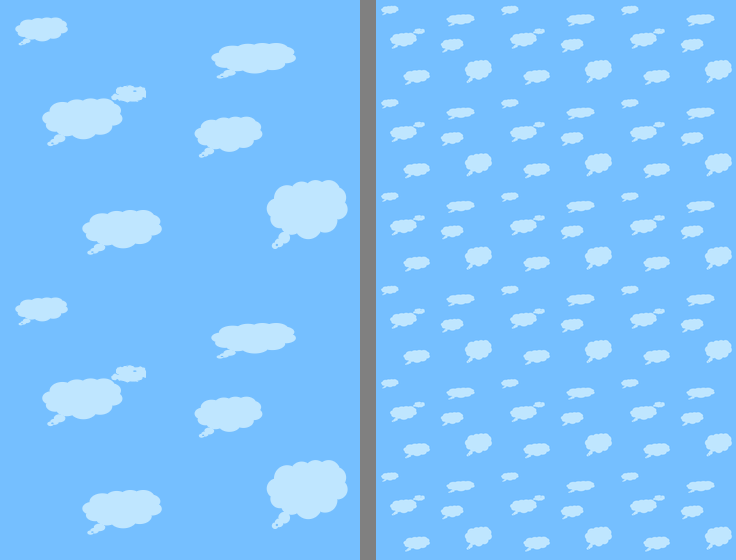
Left: one tile. Right: repeated 3 by 3.
This pattern is drawn by a WebGL 1 fragment shader. Its source:

```glsl
precision highp float;
uniform vec2 u_resolution;

const vec3 SKY = vec3(0.46, 0.75, 1.0);
const vec3 CLOUD = vec3(0.75, 0.90, 1.0);
const vec2 REPEATS = vec2(1.0, 2.0);      // tiles across and down
const vec2 TILE = vec2(494.0, 384.0);     // design units in one tile
const vec2 CLOUD_BOX = vec2(111.0, 94.0); // design units of the unscaled cloud
const float RAG_DEPTH = 1.6;              // roughness of the torn wisp
const float RAG_SIZE = 3.5;

float hash(vec2 p) {
  return fract(sin(dot(p, vec2(127.1, 311.7))) * 43758.5453);
}

float noise(vec2 p) {
  vec2 i = floor(p);
  vec2 f = fract(p);
  f = f * f * (3.0 - 2.0 * f);
  return mix(mix(hash(i), hash(i + vec2(1.0, 0.0)), f.x),
             mix(hash(i + vec2(0.0, 1.0)), hash(i + 1.0), f.x), f.y);
}

// Distance to a circle that is stretched by scale
float puff(vec2 q, vec2 scale, float x, float y, float radius) {
  vec2 v = q - vec2(x, y) + 0.0001;
  float len = length(v);
  return (len - radius) * len / length(v / scale);
}

// Puffy cloud with a trailing tail, fitted to a box
float cloud(vec2 p, vec2 corner, vec2 size) {
  vec2 s = size / CLOUD_BOX;
  vec2 q = (p - corner) / s;

  // Core
  float d = puff(q, s, 42.0, 40.0, 28.0);
  d = min(d, puff(q, s, 66.0, 39.0, 28.0));

  // Rim, counter-clockwise from the left
  d = min(d, puff(q, s, 14.0, 39.0, 14.0));
  d = min(d, puff(q, s, 18.0, 53.0, 13.0));
  d = min(d, puff(q, s, 34.0, 60.0, 15.0));
  d = min(d, puff(q, s, 57.0, 62.0, 19.0));
  d = min(d, puff(q, s, 80.0, 55.0, 17.0));
  d = min(d, puff(q, s, 97.0, 40.0, 14.0));
  d = min(d, puff(q, s, 94.0, 24.0, 15.0));
  d = min(d, puff(q, s, 85.0, 16.0, 16.0));
  d = min(d, puff(q, s, 67.0, 15.5, 15.5));
  d = min(d, puff(q, s, 48.0, 18.0, 16.0));
  d = min(d, puff(q, s, 28.0, 25.0, 18.0));

  // Tail with a pinhole
  d = min(d, puff(q, s, 24.0, 79.0, 8.0));
  d = min(d, puff(q, s, 17.0, 86.0, 6.0));
  d = min(d, puff(q, s, 11.5, 90.0, 4.5));
  return max(d, -puff(q, s, 14.0, 89.0, 1.6));
}

// Small flat cloud with torn edges
float wisp(vec2 p) {
  vec2 s = vec2(1.0, 0.5);
  vec2 q = p / s;
  float d = puff(q, s, 175.0, 252.0, 16.0);
  d = min(d, puff(q, s, 179.0, 262.0, 18.0));
  d = min(d, puff(q, s, 161.0, 266.0, 9.0));
  vec2 slab = abs(p - vec2(190.0, 126.5)) - vec2(10.0, 7.0);
  d = min(d, max(slab.x, slab.y));
  d += RAG_DEPTH * (2.0 * noise(p / RAG_SIZE) - 1.0);
  return max(d, -puff(q, s, 185.0, 250.0, 2.2));
}

void main() {
  // Tile coordinates, measured down from the top left
  vec2 uv = gl_FragCoord.xy / u_resolution;
  vec2 p = fract(vec2(uv.x, 1.0 - uv.y) * REPEATS) * TILE;

  // Clouds of one tile
  float d = cloud(p, vec2(21.0, 24.0), vec2(72.0, 38.0));
  d = min(d, cloud(p, vec2(290.0, 59.0), vec2(116.0, 48.5)));
  d = min(d, cloud(p, vec2(58.0, 135.0), vec2(110.0, 65.0)));
  d = min(d, cloud(p, vec2(267.0, 160.0), vec2(93.0, 56.0)));
  d = min(d, cloud(p, vec2(366.0, 247.0), vec2(111.0, 94.0)));
  d = min(d, cloud(p, vec2(113.0, 288.0), vec2(109.0, 61.0)));
  d = min(d, wisp(p));

  // Smooth edge one pixel wide
  vec2 pixel = TILE * REPEATS / u_resolution;
  float cover = clamp(0.5 - d / max(pixel.x, pixel.y), 0.0, 1.0);
  gl_FragColor = vec4(mix(SKY, CLOUD, cover), 1.0);
}
```
